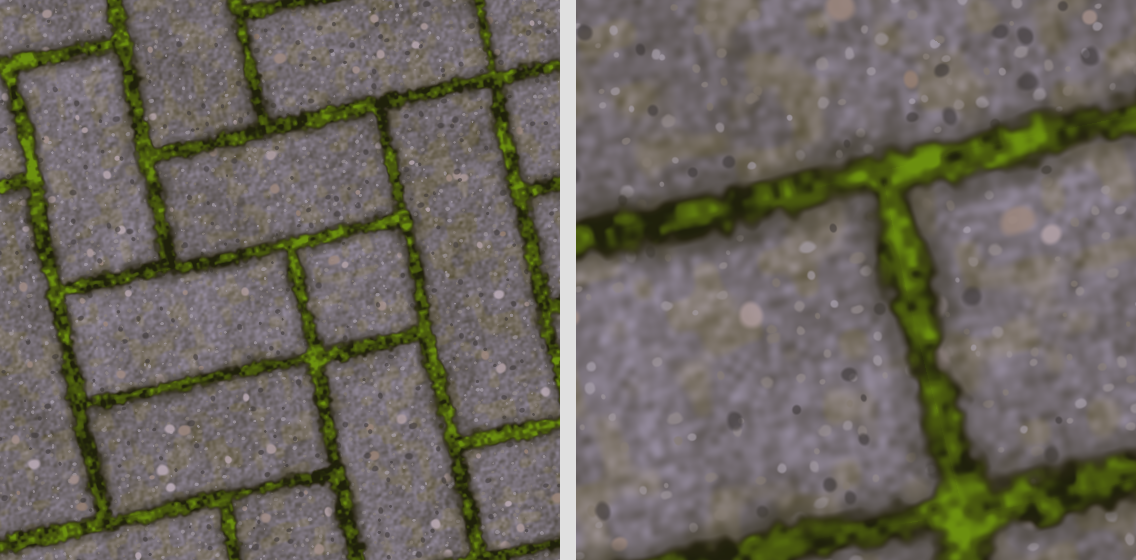
Left: the whole. Right: its middle third, enlarged.
Give the GLSL for this texture, as a Shadertoy shader.

```glsl
// Tilted herringbone paving of grey concrete blocks with mossy joints.
// Each grid cell finds the block it belongs to; a rounded box distance splits
// stone from moss, and value noise plus scattered pebbles give the grain.

float hash(vec2 p) {
    vec3 h = fract(p.xyx * 0.1031);
    h += dot(h, h.yzx + 33.33);
    return fract((h.x + h.y) * h.z);
}

float noise(vec2 p) {
    vec2 i = floor(p), f = fract(p);
    f = f * f * (3.0 - 2.0 * f);
    return mix(mix(hash(i), hash(i + vec2(1, 0)), f.x),
               mix(hash(i + vec2(0, 1)), hash(i + vec2(1, 1)), f.x), f.y);
}

float fbm(vec2 p) {
    float sum = 0.0, amp = 0.5;
    for (int i = 0; i < 4; i++) {
        sum += amp * noise(p);
        p = mat2(1.6, 1.2, -1.2, 1.6) * p + 17.3;
        amp *= 0.55;
    }
    return sum / 1.01;
}

// Corners (lo.xy, hi.xy) of the block covering a cell; rows count downwards.
vec4 blockAt(vec2 cell) {
    vec2 lo = cell, hi = cell + 1.0;
    float row = cell.y - step(3.0, cell.y);     // row 2 is laid twice
    float k = mod(cell.x + row, 4.0);
    bool cut = cell.x == 4.0 && cell.y < 2.0;   // two half blocks
    if (k > 2.5) lo.x -= 1.0;
    else if (k > 1.5) hi.x += 1.0;
    else if (cut) return vec4(lo, hi);
    else if (k > 0.5) {
        lo.y -= cell.y == 3.0 ? 2.0 : 1.0;
        if (cell.y == 2.0) hi.y += 1.0;
    } else if (cell.y != 2.0) {
        hi.y += cell.y == 1.0 ? 2.0 : 1.0;
    }
    return vec4(lo, hi);
}

// Random pebbles: x = coverage, y = random shade.
vec2 pebbles(vec2 p, float density, float size) {
    vec2 result = vec2(0);
    vec2 base = floor(p);
    for (int j = -1; j <= 1; j++)
    for (int i = -1; i <= 1; i++) {
        vec2 c = base + vec2(i, j);
        if (hash(c + 91.7) > density) continue;
        vec2 d = p - c - vec2(hash(c + 5.1), hash(c + 23.9));
        float r = size * mix(0.4, 1.0, hash(c + 47.3));
        d.x *= mix(0.75, 1.3, hash(c + 61.1));
        float wobble = 0.3 * (noise(p * 5.0) - 0.5) * r;
        float cover = 1.0 - smoothstep(r * 0.6, r * 1.2, length(d) + wobble);
        if (cover > result.x) result = vec2(cover, hash(c + 73.5));
    }
    return result;
}

vec3 stoneColor(vec2 q, vec2 id, float d) {
    float grain = 0.42 * noise(q * 19.0) + 0.58 * noise(q * 37.0 + 8.0);
    float relief = noise(q * 30.0) - noise(q * 30.0 + vec2(0.5, 0.6));
    float tone = 0.5 + 0.75 * (grain - 0.5) + 0.35 * relief
               + 0.6 * (fbm(q * 3.5 + 40.0) - 0.5) + 0.16 * (hash(id + 3.7) - 0.5);
    vec3 col = mix(vec3(0.345, 0.32, 0.305), vec3(0.55, 0.515, 0.575), tone);
    col += vec3(0.03, 0.025, -0.04) * smoothstep(0.5, 0.8, noise(q * 11.0 + 70.0));

    // fine grit, larger pebbles, then dark pits
    vec2 grit = pebbles(q * 13.0, 0.5, 0.25);
    col = mix(col, mix(vec3(0.5, 0.46, 0.41), vec3(0.68, 0.65, 0.7), grit.y), 0.65 * grit.x);
    vec2 chip = pebbles(q * 4.0 + 31.0, 0.3, 0.19);
    col = mix(col, mix(vec3(0.58, 0.49, 0.43), vec3(0.74, 0.68, 0.73), chip.y), 0.85 * chip.x);
    vec2 pit = pebbles(q * 7.0 + 83.0, 0.28, 0.21);
    col = mix(col, vec3(0.24, 0.22, 0.22), 0.6 * pit.x);

    // soiled rim
    float stain = smoothstep(-0.09, 0.0, d) * (0.25 + 0.5 * noise(q * 6.0 + 12.0));
    return mix(col, vec3(0.25, 0.235, 0.18), stain);
}

vec3 mossColor(vec2 q, float d) {
    float clump = 0.55 * noise(q * 15.0 + 9.0) + 0.45 * noise(q * 33.0);
    float patchy = noise(q * 2.6 + 55.0);
    float light = clump + 0.35 * (patchy - 0.5) + 1.2 * min(d - 0.045, 0.03);
    vec3 col = mix(vec3(0.12, 0.125, 0.045), vec3(0.28, 0.34, 0.055), smoothstep(0.2, 0.55, light));
    col = mix(col, vec3(0.42, 0.56, 0.06), smoothstep(0.52, 0.88, light));
    return mix(vec3(0.17, 0.15, 0.08), col, smoothstep(-0.01, 0.04, d));
}

void mainImage(out vec4 fragColor, in vec2 fragCoord) {
    // tilted grid, one cell per block width
    vec2 p = fragCoord / iResolution.y;
    p.y = 1.0 - p.y;
    vec2 q = mat2(0.977, 0.213, -0.213, 0.977) * p;
    q = (q + vec2(0.012, -0.119)) / vec2(0.2115, 0.2083);
    vec2 g = q + 0.05 * (vec2(noise(q * 1.3 + 4.0), noise(q * 1.3 + 29.0)) - 0.5);

    // rounded block with uneven sides and a ragged edge
    vec4 b = blockAt(floor(g));
    vec2 id = b.xy + 20.0;
    vec2 lo = b.xy + 0.048 + 0.03 * vec2(hash(id), hash(id + 11.3));
    vec2 hi = b.zw - 0.048 - 0.03 * vec2(hash(id + 37.1), hash(id + 59.9));
    vec2 e = abs(g - 0.5 * (lo + hi)) - 0.5 * (hi - lo) + 0.04;
    float d = length(max(e, 0.0)) + min(max(e.x, e.y), 0.0) - 0.04;
    d += 0.045 * (noise(q * 9.0 + 3.0) - 0.5) + 0.035 * (noise(q * 26.0) - 0.5);

    float edge = 0.014 + 1.0 / (0.21 * iResolution.y);
    vec3 col = mix(stoneColor(q + 30.0, id, d), mossColor(q + 30.0, d), smoothstep(-edge, edge, d));
    fragColor = vec4(col, 1.0);
}
```
